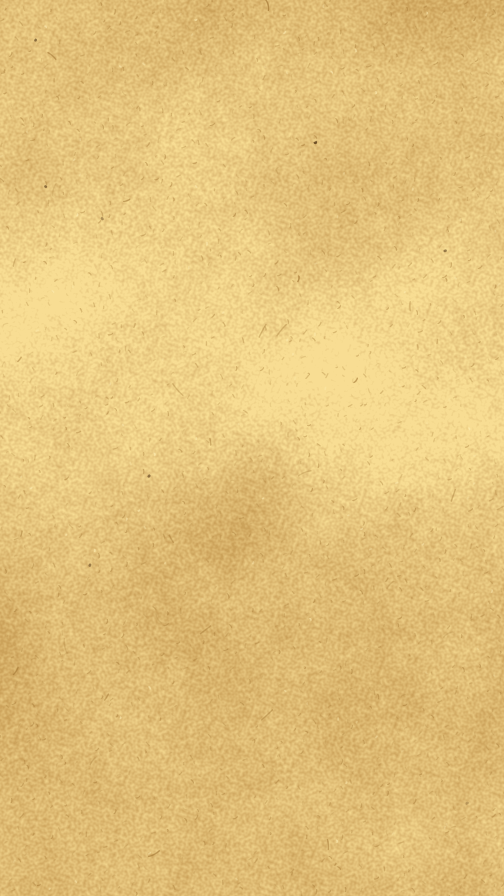
This texture is drawn by a Shadertoy shader. Its source:

```glsl
const vec3 SHADOW_TAN = vec3(0.84, 0.69, 0.41);
const vec3 MID_TAN = vec3(0.90, 0.77, 0.49);
const vec3 PALE_GOLD = vec3(0.957, 0.848, 0.558);
const vec3 FIBRE_BROWN = vec3(0.60, 0.42, 0.16);
const vec3 SPECK_BROWN = vec3(0.33, 0.22, 0.09);
const vec3 FLECK_CREAM = vec3(1.0, 0.94, 0.72);
const float TAU = 6.2832;

vec2 hash22(vec2 p) {
    vec3 h = fract(p.xyx * vec3(0.1031, 0.1030, 0.0973));
    h += dot(h, h.yzx + 33.33);
    return fract((h.xx + h.yz) * h.zy);
}

float gradientDot(vec2 cell, vec2 offset) {
    float angle = TAU * hash22(cell).x;
    return dot(vec2(cos(angle), sin(angle)), offset);
}

float gradientNoise(vec2 p) {
    vec2 i = floor(p), f = p - i;
    vec2 u = f * f * f * (f * (f * 6.0 - 15.0) + 10.0);
    vec2 e = vec2(1.0, 0.0);
    return mix(mix(gradientDot(i, f), gradientDot(i + e, f - e), u.x),
               mix(gradientDot(i + e.yx, f - e.yx), gradientDot(i + 1.0, f - 1.0), u.x), u.y);
}

float fbm(vec2 p, int octaves) {
    float sum = 0.0, gain = 1.0;
    for (int k = 0; k < octaves; k++) {
        sum += gain * gradientNoise(p);
        p = mat2(1.6, 1.2, -1.2, 1.6) * p + 17.3;
        gain *= 0.55;
    }
    return sum;
}

float softSpot(vec2 p, vec2 centre, vec2 radius) {
    vec2 d = (p - centre) / radius;
    return exp(-dot(d, d));
}

// Coverage of randomly turned, slightly bent strokes, one candidate per cell
float strokes(vec2 p, float cells, float share, float halfLength, float halfWidth, float seed) {
    vec2 home = floor(p * cells);
    float blur = 0.7 / iResolution.y;
    float cover = 0.0;
    for (int y = -1; y <= 1; y++)
    for (int x = -1; x <= 1; x++) {
        vec2 cell = home + vec2(x, y);
        vec2 place = hash22(cell + seed);
        vec2 style = hash22(cell + seed + 71.7);
        vec2 pick = hash22(cell + seed + 143.1);
        float angle = TAU * (0.22 + 0.36 * (style.x - 0.5));
        vec2 axis = vec2(cos(angle), sin(angle));
        vec2 d = p - (cell + place) / cells;
        vec2 q = vec2(dot(d, axis), dot(d, vec2(-axis.y, axis.x)));
        float reach = halfLength * mix(0.3, 1.0, style.y);
        float bend = (pick.y - 0.5) * 0.4 * q.x * q.x / max(reach, halfWidth);
        float dist = length(vec2(max(abs(q.x) - reach, 0.0), q.y - bend));
        float ink = 1.0 - smoothstep(halfWidth - blur, halfWidth + blur, dist);
        cover = max(cover, ink * step(pick.x, share) * mix(0.3, 1.0, pick.y));
    }
    return cover;
}

// Broad light band with cloudy stains
float stainTone(vec2 p) {
    vec2 warped = p + 0.05 * vec2(fbm(p * 5.0, 3), fbm(p * 5.0 + 40.0, 3));
    float tone = 0.29 + 0.64 * exp(-pow((warped.y - 0.62) / 0.20, 2.0));
    tone += 0.28 * softSpot(warped, vec2(0.37, 0.59), vec2(0.09, 0.05));
    tone += 0.34 * softSpot(warped, vec2(0.50, 0.49), vec2(0.11, 0.07));
    tone += 0.18 * softSpot(warped, vec2(0.04, 0.64), vec2(0.09, 0.06));
    tone += 0.16 * softSpot(warped, vec2(0.20, 0.86), vec2(0.20, 0.10));
    tone -= 0.46 * softSpot(warped, vec2(0.26, 0.39), vec2(0.13, 0.08));
    tone -= 0.36 * softSpot(warped, vec2(0.00, 0.24), vec2(0.09, 0.11));
    tone -= 0.26 * softSpot(warped, vec2(0.52, 1.00), vec2(0.25, 0.08));
    tone -= 0.22 * softSpot(warped, vec2(0.39, 0.76), vec2(0.12, 0.06));
    tone -= 0.16 * softSpot(warped, vec2(0.52, 0.27), vec2(0.12, 0.08));
    return tone + 0.36 * fbm(p * 7.0 + 9.0, 4);
}

float grainTone(vec2 p) {
    return 0.66 * gradientNoise(mat2(0.94, 0.34, -0.34, 0.94) * p * 293.0)
         + 0.34 * gradientNoise(mat2(0.8, 0.6, -0.6, 0.8) * p * 157.0)
         + 0.20 * gradientNoise(p * 53.0 + 5.0);
}

vec3 paperColour(float tone) {
    vec3 lower = mix(SHADOW_TAN, MID_TAN, clamp(tone * 2.0, -0.7, 1.0));
    return mix(lower, PALE_GOLD, clamp(tone * 2.0 - 1.0, 0.0, 1.25));
}

void mainImage(out vec4 fragColor, in vec2 fragCoord) {
    vec2 p = fragCoord / iResolution.y;
    vec3 colour = paperColour(stainTone(p) + grainTone(p));

    // Pulp fibres: tiny ticks, then a few long ones
    float ticks = strokes(p, 74.0, 0.50, 0.0024, 0.0007, 11.0);
    float longFibres = strokes(p, 19.0, 0.13, 0.0085, 0.0008, 207.0);
    colour = mix(colour, FIBRE_BROWN, 0.40 * ticks);
    colour = mix(colour, FIBRE_BROWN, 0.60 * longFibres);

    // Dark specks and pale flecks
    float specks = strokes(p, 14.0, 0.05, 0.0006, 0.0014, 331.0);
    float flecks = strokes(p, 38.0, 0.12, 0.0012, 0.0009, 419.0);
    colour = mix(colour, SPECK_BROWN, 0.80 * specks);
    colour = mix(colour, FLECK_CREAM, 0.60 * flecks);

    fragColor = vec4(colour, 1.0);
}
```
